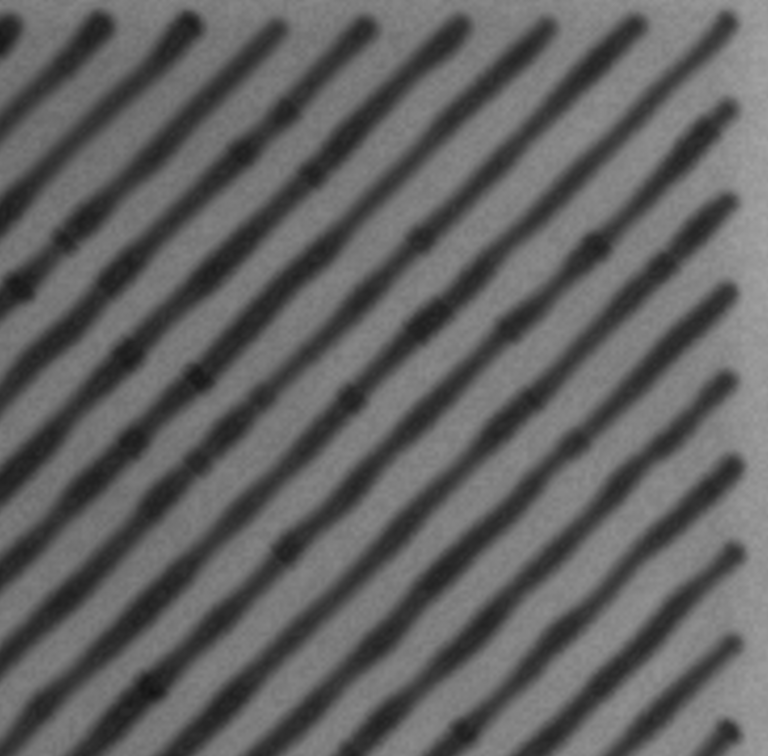
Give the GLSL for this pattern, as a WebGL 2 fragment shader.

```glsl
#version 300 es
precision highp float;

#define ASPECT 1.016
#define PERIOD 0.1177
#define FIRST_LINE 0.053
#define LAST_INDEX 16.0
#define HALF_WIDTH 0.0165
#define SOFTNESS 0.0125
#define END_X 0.964
#define END_TOP 0.036
#define WOBBLE 0.007
#define GRAIN 0.075

uniform vec2 u_resolution;
out vec4 fragColor;

float hash(vec2 p) {
    vec3 q = fract(p.xyx * 0.1031);
    q += dot(q, q.yzx + 33.33);
    return fract((q.x + q.y) * q.z);
}

float noise(vec2 p) {
    vec2 cell = floor(p);
    vec2 f = fract(p);
    f = f * f * (3.0 - 2.0 * f);
    float low = mix(hash(cell), hash(cell + vec2(1.0, 0.0)), f.x);
    float high = mix(hash(cell + vec2(0.0, 1.0)), hash(cell + 1.0), f.x);
    return mix(low, high, f.y);
}

// Uneven light: brighter to the right, the lower side and the bare margins
float paperTone(vec2 p) {
    float tone = 0.435 + 0.11 * p.x / ASPECT;
    tone += 0.035 * p.y * (1.0 - p.x / ASPECT);
    float rightMargin = smoothstep(0.94, 1.0, p.x);
    float topMargin = smoothstep(0.05, 0.0, p.y);
    tone += 0.05 * max(rightMargin, 0.6 * topMargin);
    float cloud = noise(p * 6.0 + 40.0) - 0.5;
    return tone + 0.04 * cloud;
}

// Distance to a round-ended diagonal stroke; also gives its place and index
float strokeDistance(vec2 p, out float along, out float index) {
    float diagonal = p.x + p.y;
    index = clamp(round((diagonal - FIRST_LINE) / PERIOD), 0.0, LAST_INDEX);
    float center = FIRST_LINE + index * PERIOD;
    along = (p.x - p.y) * 0.7071;

    float bend = noise(vec2(along * 13.0 + 20.0, index * 7.0)) - 0.5;
    float across = (diagonal - center) * 0.7071 + WOBBLE * bend;

    float endX = min(center - END_TOP, END_X);
    float endAlong = (2.0 * endX - center) * 0.7071;
    endAlong += 0.012 * (hash(vec2(index, 5.0)) - 0.5);
    return length(vec2(max(along - endAlong, 0.0), across));
}

void main() {
    // Height is one unit; y is measured down from the top
    vec2 p = gl_FragCoord.xy / u_resolution * vec2(ASPECT, 1.0);
    p.y = 1.0 - p.y;

    // Grain at two sizes
    float fineGrain = noise(p * 180.0) - 0.5;
    float coarseGrain = noise(p * 85.0 + 17.0) - 0.5;
    float grain = 0.6 * fineGrain + 0.4 * coarseGrain;

    float along, index;
    float dist = strokeDistance(p, along, index);

    // Swelling, knots and ragged edges along each stroke
    float swell = noise(vec2(along * 16.0 + 50.0, index * 3.0 + 9.0));
    float knot = smoothstep(0.75, 0.95, noise(vec2(along * 24.0 + 70.0, index * 5.0 + 2.0)));
    float halfWidth = HALF_WIDTH + 0.006 * (swell - 0.5) + 0.003 * knot;
    halfWidth += 0.008 * grain - 0.002 * p.x;
    float ink = 1.0 - smoothstep(halfWidth - SOFTNESS, halfWidth + SOFTNESS, dist);

    // Ink is darkest in the swellings and on the left
    float inkTone = 0.185 + 0.035 * p.x - 0.08 * (swell - 0.3) - 0.045 * knot;
    float halo = 0.035 * exp(-dist * dist / 0.0009);
    float tone = mix(paperTone(p) - halo, inkTone, ink);
    tone += GRAIN * grain;

    fragColor = vec4(vec3(clamp(tone, 0.0, 1.0)), 1.0);
}
```
